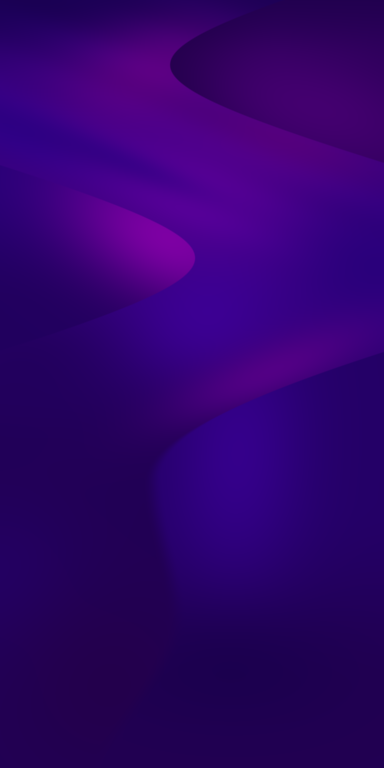
Reproduce this background procedurally as a WebGL 1 fragment shader.

```glsl
precision highp float;

uniform vec2 u_resolution;

// Blends a soft, rotated elliptical glow over a colour.
vec3 glow(vec3 base, vec2 p, vec2 center, vec2 radius, float angle, vec3 tint, float amount) {
    float c = cos(angle);
    float s = sin(angle);
    vec2 d = p - center;
    vec2 q = vec2(c * d.x + s * d.y, c * d.y - s * d.x) / radius;
    return mix(base, tint, amount * exp(-dot(q, q)));
}

// Approximate signed distance to a hyperbola opening rightward from its tip.
float hyperbola(vec2 p, vec2 tip, float slope, float bend) {
    vec2 d = p - tip;
    float arm = sqrt(d.y * d.y + bend * bend);
    float gradient = slope * d.y / arm;
    return (d.x - slope * (arm - bend)) / sqrt(1.0 + gradient * gradient);
}

float cover(float dist, float softness) {
    return smoothstep(-softness, softness, dist);
}

// Gentle folds running along the ribbon.
float folds(vec2 p) {
    float across = p.y - 0.35 * p.x;
    return 0.6 * sin(across * 34.0 + 2.0 * p.x) + 0.4 * sin(across * 57.0 - 3.0 * p.x);
}

vec3 ribbon(vec2 p) {
    vec3 plum = vec3(0.37, 0.0, 0.50);
    vec3 violet = vec3(0.36, 0.0, 0.60);
    vec3 blue = vec3(0.17, 0.0, 0.53);
    vec3 night = vec3(0.13, 0.0, 0.33);

    vec3 col = mix(vec3(0.10, 0.0, 0.33), vec3(0.20, 0.0, 0.48), smoothstep(0.0, 0.22, p.y));
    col = mix(col, night, smoothstep(0.75, 1.15, p.y));
    col = glow(col, p, vec2(0.40, 0.19), vec2(0.24, 0.13), -0.3, plum, 0.9);
    col = glow(col, p, vec2(0.56, 0.53), vec2(0.42, 0.19), 0.35, violet, 0.95);
    col = glow(col, p, vec2(0.76, 0.37), vec2(0.30, 0.09), 0.35, plum, 0.8);
    col = glow(col, p, vec2(0.04, 0.34), vec2(0.24, 0.08), 0.35, blue, 0.8);
    col = glow(col, p, vec2(0.32, 0.42), vec2(0.24, 0.035), 0.38, blue, 0.5);
    col = glow(col, p, vec2(0.52, 0.83), vec2(0.26, 0.17), -0.2, vec3(0.25, 0.0, 0.61), 0.85);
    col = glow(col, p, vec2(0.98, 0.70), vec2(0.27, 0.22), 0.0, vec3(0.16, 0.0, 0.48), 0.95);
    col = glow(col, p, vec2(0.70, 0.97), vec2(0.28, 0.075), -0.38, vec3(0.34, 0.0, 0.53), 0.9);
    col = glow(col, p, vec2(0.06, 0.97), vec2(0.30, 0.22), 0.0, vec3(0.13, 0.0, 0.36), 0.9);

    float lit = 1.0 - smoothstep(0.4, 0.8, p.y);
    return col * (1.0 + 0.025 * lit * folds(p));
}

vec3 upperFold(vec2 p) {
    vec3 col = mix(vec3(0.11, 0.0, 0.27), vec3(0.17, 0.0, 0.35), smoothstep(0.45, 0.75, p.x));
    col = glow(col, p, vec2(0.82, 0.28), vec2(0.34, 0.15), 0.3, vec3(0.28, 0.0, 0.45), 0.85);
    return mix(vec3(0.12, 0.0, 0.30), col, smoothstep(-0.06, 0.15, p.y));
}

vec3 magentaFold(vec2 p) {
    vec3 col = mix(vec3(0.15, 0.0, 0.46), vec3(0.13, 0.0, 0.37), smoothstep(0.45, 0.80, p.y));
    return glow(col, p, vec2(0.44, 0.62), vec2(0.29, 0.16), 0.45, vec3(0.49, 0.0, 0.64), 1.0);
}

vec3 lowerFold(vec2 p) {
    vec3 col = mix(vec3(0.14, 0.0, 0.40), vec3(0.13, 0.0, 0.32), smoothstep(1.3, 1.8, p.y));
    col = glow(col, p, vec2(0.62, 1.18), vec2(0.18, 0.35), 0.05, vec3(0.21, 0.0, 0.55), 0.95);
    return glow(col, p, vec2(0.60, 1.74), vec2(0.30, 0.16), 0.0, vec3(0.10, 0.0, 0.30), 0.8);
}

// The lower fold follows a hyperbola above its tip and a slow wave below it.
float lowerEdge(vec2 p, vec2 tip) {
    float wave = tip.x + 0.06 * smoothstep(tip.y, 1.61, p.y) - 0.21 * smoothstep(1.61, 2.06, p.y);
    return p.y < tip.y ? hyperbola(p, tip, 4.5, 0.349) : p.x - wave;
}

void main() {
    // Canvas units: one wide, two tall, measured from the top left.
    vec2 uv = gl_FragCoord.xy / u_resolution;
    vec2 p = vec2(uv.x, 2.0 * (1.0 - uv.y));
    float edge = 1.0 / u_resolution.x;

    // Ribbon and the dim violet pools at the lower left.
    vec3 col = ribbon(p);
    col = glow(col, p, vec2(0.0, 1.50), vec2(0.22, 0.20), 0.0, vec3(0.14, 0.0, 0.40), 0.8);
    col = glow(col, p, vec2(0.28, 1.78), vec2(0.25, 0.25), 0.0, vec3(0.14, 0.0, 0.29), 0.8);

    // Overlapping folds.
    float upper = hyperbola(p, vec2(0.443, 0.169), 3.6, 0.133);
    col = mix(col, upperFold(p), cover(upper, edge));

    vec2 mirrored = vec2(1.0 - p.x, p.y);
    float magenta = hyperbola(mirrored, vec2(0.492, 0.672), 3.6, 0.137);
    col = mix(col, magentaFold(p), cover(magenta, edge));

    float lower = lowerEdge(p, vec2(0.398, 1.25));
    float softness = edge + 0.025 * smoothstep(1.08, 1.30, p.y);
    col = mix(col, lowerFold(p), cover(lower, softness));

    gl_FragColor = vec4(col, 1.0);
}
```
